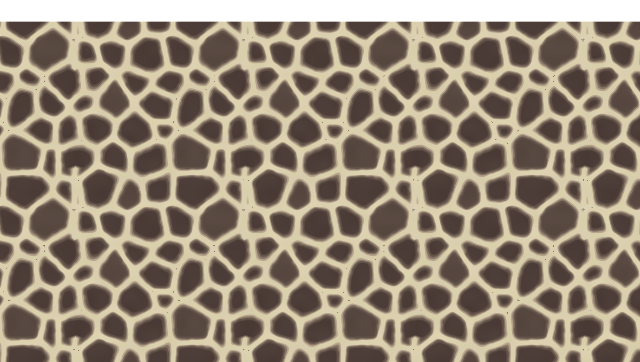
A Shadertoy shader for this pattern:

```glsl
#define TILE 0.469              // side of one repeat, in canvas heights
#define ORIGIN vec2(0.206, 0.908)
#define GRID vec2(5.0, 6.0)     // patches per repeat
#define JITTER vec2(0.58, 0.42)
#define ROW_SQUEEZE 0.042       // crowds the rows near SQUEEZE_Y
#define SQUEEZE_Y 0.417
#define SIZE_SPREAD 0.017
#define ROUNDING 0.010
#define WOBBLE 0.012
#define TOP_MARGIN 0.0597
#define SEED 17.0

const float TAU = 6.2831853;
const vec3 CREAM = vec3(0.855, 0.815, 0.68);
const vec3 TAN   = vec3(0.71, 0.64, 0.55);
const vec3 TAUPE = vec3(0.53, 0.46, 0.40);
const vec3 UMBER = vec3(0.39, 0.33, 0.29);
const vec3 DARK  = vec3(0.295, 0.235, 0.215);

vec3 hash3(vec2 p) {
    vec3 h = fract(p.xyx * vec3(0.1031, 0.1030, 0.0973));
    h += dot(h, h.yxz + 33.33);
    return fract((h.xxy + h.yzz) * h.zyx);
}

// Value noise that wraps once per repeat
float tileNoise(vec2 q, float cells) {
    vec2 p = q * cells, i = floor(p), f = p - i;
    f = f * f * (3.0 - 2.0 * f);
    float a = hash3(mod(i, cells) + cells).x;
    float b = hash3(mod(i + vec2(1, 0), cells) + cells).x;
    float c = hash3(mod(i + vec2(0, 1), cells) + cells).x;
    float d = hash3(mod(i + vec2(1, 1), cells) + cells).x;
    return mix(mix(a, b, f.x), mix(c, d, f.x), f.y);
}

float rowShift(float y) {
    return ROW_SQUEEZE * sin(TAU * (y - SQUEEZE_Y));
}

// Patch centre in xy, size penalty in z
vec3 patchSeed(vec2 id) {
    vec3 h = hash3(mod(id, GRID) + SEED);
    vec2 stagger = vec2(0.5 * mod(id.y, 2.0) - 0.25, 0.0);
    vec2 c = (id + 0.5 + stagger + (h.xy - 0.5) * JITTER) / GRID;
    c.y -= rowShift(c.y);
    return vec3(c, SIZE_SPREAD * h.z * h.z * h.z);
}

float power(vec2 q, vec3 seed) {
    vec2 v = q - seed.xy;
    return dot(v, v) + seed.z;
}

// Rounded distance to the patch border in x, patch tint in y
vec2 patches(vec2 q) {
    vec2 base = floor(vec2(q.x, q.y + rowShift(q.y)) * GRID);
    vec2 ownId = base;
    float own = 1e5;
    for (int j = -2; j <= 2; j++)
    for (int i = -2; i <= 2; i++) {
        vec2 id = base + vec2(i, j);
        float f = power(q, patchSeed(id));
        if (f < own) { own = f; ownId = id; }
    }
    vec2 centre = patchSeed(ownId).xy;

    // A pale seam divides part of each repeat's side
    float seam = abs(fract(q.x + 0.5) - 0.5);
    seam += 0.15 * (1.0 - smoothstep(-0.1, 0.3, cos(TAU * q.y)));
    float sum = exp(-seam / ROUNDING);
    for (int j = -2; j <= 2; j++)
    for (int i = -2; i <= 2; i++) {
        vec2 id = ownId + vec2(i, j);
        if (i == 0 && j == 0) continue;
        vec3 seed = patchSeed(id);
        float border = (power(q, seed) - own) / (2.0 * length(seed.xy - centre));
        sum += exp(-border / ROUNDING);
    }
    return vec2(-ROUNDING * log(sum), hash3(mod(ownId, GRID) + SEED + 40.0).x);
}

float layer(float d, float inset, float soft) {
    return smoothstep(inset - soft, inset + soft, d);
}

void mainImage(out vec4 fragColor, in vec2 fragCoord) {
    vec2 uv = fragCoord / iResolution.y;
    vec2 q = (uv - ORIGIN) / TILE;
    q.y = -q.y;
    float pixel = 1.0 / (iResolution.y * TILE);

    // Hand-painted outline
    float fine = tileNoise(q, 36.0) - 0.5;
    float broad = tileNoise(q + 0.37, 13.0) - 0.5;
    vec2 cell = patches(q + WOBBLE * vec2(broad, tileNoise(q, 16.0) - 0.5));
    float d = cell.x + 0.004 * fine;
    float soft = max(0.0025, 0.6 * pixel);

    // Translucent washes, from pale rim to dark core
    vec3 color = CREAM + 0.03 * broad + vec3(0.0, 0.008, -0.03) * fine;
    color = mix(color, TAN, layer(d, 0.014, soft));
    color = mix(color, TAUPE, layer(d + 0.007 * broad, 0.020, soft));
    color = mix(color, UMBER, layer(d + 0.010 * broad + 0.004 * fine, 0.027, soft));
    float core = layer(d + 0.012 * broad, 0.037, 0.006);
    float pale = 0.55 * smoothstep(0.75, 1.0, cell.y);
    color = mix(color, mix(DARK, UMBER, pale) + 0.025 * broad, core);

    // Specks at a few junctions
    float speck = 1.0 - smoothstep(-0.0060, -0.0045, cell.x);
    color = mix(color, TAUPE, speck * smoothstep(0.62, 0.72, tileNoise(q, 5.0)));

    // Blank strip along the top
    float strip = smoothstep(-0.5, 0.5, (uv.y - 1.0 + TOP_MARGIN) * iResolution.y);
    fragColor = vec4(mix(color, vec3(1.0), strip), 1.0);
}
```
